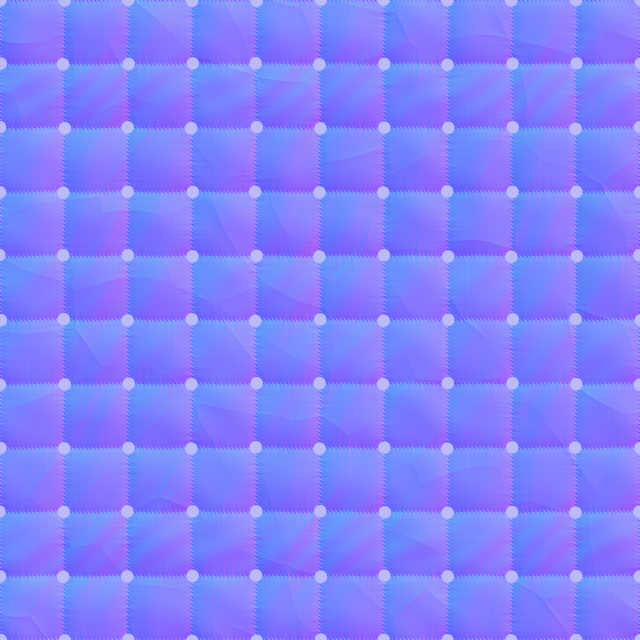
Give the GLSL for this texture map, as a three.js fragment shader.

```glsl
// Normal map of a quilted fabric: puffed squares, stitched seams, a round button at each crossing.
#define CELLS 10.0         // squares across and down
#define PUFF 0.19          // curvature of each square
#define EDGE_DROP 0.006    // extra fall beside the seams
#define PUCKER 0.0017      // height of gathers along the seams
#define STITCHES 16.0      // stitches per square side
#define STITCH_RISE 0.006  // height of the thread
#define CREASE 0.009       // height of the sharp folds
#define WRINKLE 0.010      // height of the soft waves
#define TILT 0.06          // random lean of each square
#define WEAVE 0.022        // strength of the cloth threads
#define BUTTON_RADIUS 0.097
#define BUTTON_COLOR vec3(0.73, 0.73, 0.99)

const float TAU = 6.2831853;
varying vec2 vUv;

vec2 hash2(vec2 p) {
  return fract(sin(vec2(dot(p, vec2(127.1, 311.7)), dot(p, vec2(269.5, 183.3)))) * 43758.5);
}

// Wrapping cellular noise: thin ridges on the borders of warped cells
float creases(vec2 p) {
  vec2 q = p * 0.8 + 0.3 * sin(TAU * 0.2 * p.yx + vec2(0.0, 1.7));
  vec2 cell = floor(q);
  float nearest = 9.0, second = 9.0;
  for (int j = -1; j <= 1; j++) {
    for (int i = -1; i <= 1; i++) {
      vec2 offset = vec2(float(i), float(j));
      vec2 site = offset + hash2(mod(cell + offset, CELLS * 0.8));
      float d = length(site - (q - cell));
      second = min(second, max(nearest, d));
      nearest = min(nearest, d);
    }
  }
  float patches = 0.5 + 0.5 * sin(TAU * (0.3 * p.x + 0.4 * p.y)) * sin(TAU * (0.5 * p.y - 0.2 * p.x) + 1.0);
  return patches * exp(-9.0 * (second - nearest));
}

// Soft waves in the cloth, from layered sines
float wrinkles(vec2 p) {
  vec2 q = p + 0.25 * sin(TAU * 0.3 * p.yx);
  return sin(TAU * (0.7 * q.x + 0.4 * q.y)) * sin(TAU * (0.3 * q.x - 0.6 * q.y) + 2.0)
       + 0.5 * sin(TAU * (1.3 * q.x - 0.9 * q.y) + 1.5 * sin(TAU * 0.4 * q.y));
}

// Gathers and slanted stitches beside one seam
float seam(float along, float across, vec2 id) {
  float phase = TAU * hash2(id).x;
  float gathers = sin(TAU * 6.3 * along + phase + 2.0 * sin(TAU * 0.7 * along + phase))
                + 0.6 * sin(TAU * 10.9 * along - phase + 2.0 * sin(TAU * 1.1 * along));
  float strength = 0.6 + 0.4 * sin(TAU * 0.9 * along + 2.0 * phase);
  float thread = 0.5 + 0.5 * cos(TAU * (STITCHES * along + 9.0 * across));
  float band = 1.0 - smoothstep(0.008, 0.030, abs(across));
  return PUCKER * strength * gathers * exp(-9.0 * abs(across)) + STITCH_RISE * band * thread;
}

// Cloth height, in units of one square
float height(vec2 p) {
  vec2 f = fract(p) - 0.5;
  vec2 line = floor(p + 0.5);
  vec2 across = p - line;
  vec2 id = mod(line, CELLS);
  vec2 edge = pow(abs(2.0 * f), vec2(8.0));
  float h = -PUFF * dot(f, f) - EDGE_DROP * (edge.x + edge.y);
  h += seam(p.y, across.x, vec2(id.x, 31.0)) + seam(p.x, across.y, vec2(id.y, 57.0));
  return h + CREASE * creases(p) + WRINKLE * wrinkles(p);
}

// Fine warp and weft, uneven in strength
vec2 weave(vec2 p) {
  float warp = sin(TAU * 15.7 * p.x + 2.0 * sin(TAU * 1.3 * p.x)) + 0.6 * sin(TAU * 9.1 * p.x + sin(TAU * 0.4 * p.y));
  float weft = sin(TAU * 17.3 * p.y + 2.0 * sin(TAU * 0.9 * p.y));
  float uneven = 0.6 + 0.4 * sin(TAU * (0.6 * p.x + 0.7 * p.y));
  return WEAVE * uneven * vec2(warp, 0.6 * weft);
}

void main() {
  vec2 p = vUv * CELLS;
  vec2 cloth = p + 0.008 * sin(TAU * vec2(0.7, 0.9) * p.yx);

  // Slope by central differences, then the lean of the square and the weave
  vec2 e = vec2(0.01, 0.0);
  vec2 slope = vec2(height(cloth + e.xy) - height(cloth - e.xy),
                    height(cloth + e.yx) - height(cloth - e.yx)) / (2.0 * e.x);
  slope += TILT * (hash2(mod(floor(cloth), CELLS)) - 0.5) + weave(p);
  vec3 color = 0.5 + 0.5 * normalize(vec3(-slope, 1.0));

  // Flat buttons, each slightly off its crossing
  vec2 crossing = floor(p + 0.5);
  vec2 shift = 0.03 * (hash2(mod(crossing, CELLS) + 7.0) - 0.5);
  float d = length(p - crossing - shift) - BUTTON_RADIUS;
  float grain = 0.012 * sin(TAU * 13.0 * p.x) * sin(TAU * 11.0 * p.y);
  color = mix(color, BUTTON_COLOR + vec3(grain, grain, 0.0), 1.0 - smoothstep(-0.011, 0.011, d));

  gl_FragColor = vec4(color, 1.0);
}
```
